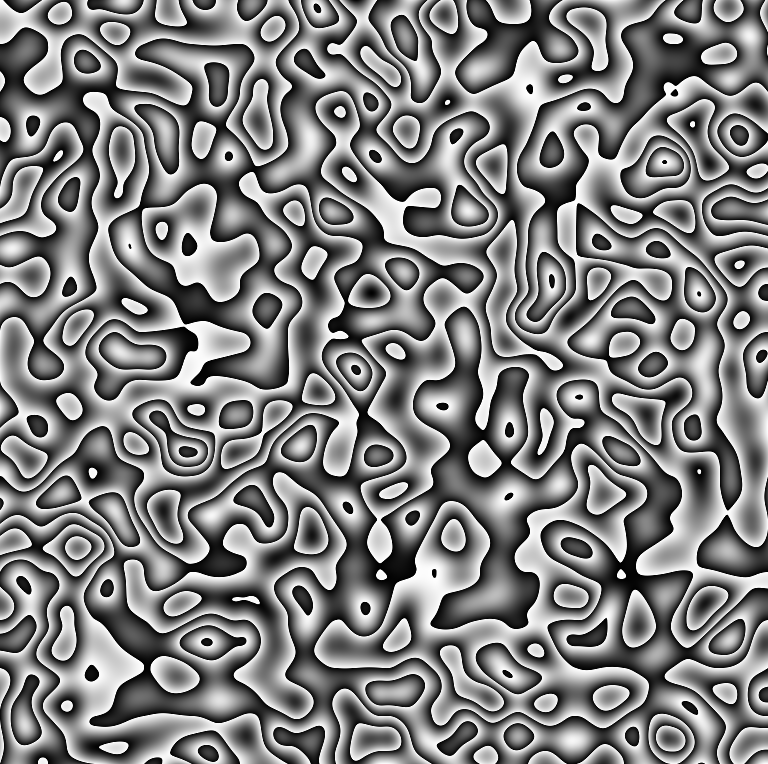
A Shadertoy shader for this pattern:

```glsl
// Wrapped gradient noise: a lattice noise with many weak and a few strong,
// mostly axis-leaning gradients is amplified and folded by fract, giving grey
// ramps that end in crisp contour lines. The sawtooth is filtered smooth.

const float CELLS_ACROSS  = 16.0;  // lattice cells over the canvas width
const float RAMP_COUNT    = 4.5;   // grey ramps per unit of noise
const float GRADIENT_BIAS = 1.6;   // above 1: more weak gradient components
const float EDGE_WIDTH    = 0.75;  // contour softness, in pixel footprints
const uint  SEED          = 23u;

uint scramble(uint h) {
    h = (h ^ (h >> 16)) * 0x7FEB352Du;
    h = (h ^ (h >> 15)) * 0x846CA68Bu;
    return h ^ (h >> 16);
}

// Gradient in the square from -1 to 1, crowded towards zero and the axes
vec2 latticeGradient(ivec2 cell) {
    uint h = scramble(uint(cell.x) + scramble(uint(cell.y) + SEED));
    vec2 even = vec2(h & 0xFFFFu, h >> 16) / 32767.5 - 1.0;
    return sign(even) * pow(abs(even), vec2(GRADIENT_BIAS));
}

float cornerValue(ivec2 cell, vec2 local, ivec2 corner) {
    return dot(latticeGradient(cell + corner), local - vec2(corner));
}

// Gradient noise with quintic blending, zero at every lattice point
float gradientNoise(vec2 p) {
    ivec2 cell = ivec2(floor(p));
    vec2 f = fract(p);
    vec2 blend = f * f * f * (f * (f * 6.0 - 15.0) + 10.0);
    float low  = mix(cornerValue(cell, f, ivec2(0, 0)),
                     cornerValue(cell, f, ivec2(1, 0)), blend.x);
    float high = mix(cornerValue(cell, f, ivec2(0, 1)),
                     cornerValue(cell, f, ivec2(1, 1)), blend.x);
    return mix(low, high, blend.y);
}

// Integral of fract(x)
float sawtoothIntegral(float x) {
    float f = fract(x);
    return 0.5 * (floor(x) + f * f);
}

// Average of fract over an interval of the given width
float smoothSawtooth(float x, float width) {
    return (sawtoothIntegral(x + 0.5 * width) - sawtoothIntegral(x - 0.5 * width)) / width;
}

void mainImage(out vec4 fragColor, in vec2 fragCoord) {
    vec2 p = fragCoord / iResolution.x * CELLS_ACROSS;
    float height = RAMP_COUNT * gradientNoise(p);

    // Change of height over one pixel sets the filter width
    float slope = length(vec2(dFdx(height), dFdy(height)));
    float grey = smoothSawtooth(height, max(slope * EDGE_WIDTH, 0.002));

    fragColor = vec4(vec3(grey), 1.0);
}
```
